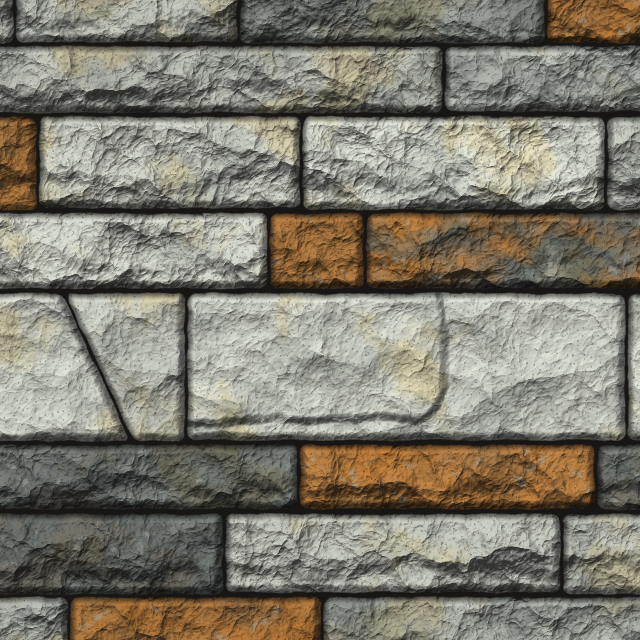
This texture is drawn by a Shadertoy shader. Its source:

```glsl
// Dry-stacked wall of split-face stone: eight uneven courses in pale, slate and rust.

const vec3 PALE = vec3(0.71, 0.72, 0.68);
const vec3 SLATE = vec3(0.35, 0.37, 0.36);
const vec3 RUST = vec3(0.62, 0.43, 0.23);
const vec3 JOINT = vec3(0.09, 0.085, 0.08);
const int COURSES = 8;
const float LEFT_END = -0.06;
const float RIGHT_END = 1.08;

// Course layout, bottom to top: bed heights, upright joints, stone kinds.
const float BEDS[9] = float[9](-0.05, 0.069, 0.199, 0.307, 0.544, 0.669, 0.82, 0.93, 1.04);
const vec3 JOINTS[8] = vec3[8](
    vec3(0.108, 0.504, 1.1), vec3(0.35, 0.877, 1.1), vec3(0.467, 0.931, 1.1),
    vec3(0.153, 0.291, 0.979), vec3(0.42, 0.57, 1.1), vec3(0.06, 0.471, 0.947),
    vec3(0.694, 1.1, 1.2), vec3(0.023, 0.373, 0.853));
// Kind: 0 pale, 1 slate, 2 rust; fractions blend the neighbours.
const vec4 KINDS[8] = vec4[8](
    vec4(0.3, 2, 0.35, 0), vec4(1, 0, 0.1, 0), vec4(1, 2, 1, 0), vec4(0),
    vec4(0, 2, 1.5, 0), vec4(2, 0, 0.1, 0.1), vec4(0.1, 0.35, 0, 0), vec4(0.1, 0.2, 0.65, 2));

struct Stone { vec2 center; vec2 halfSize; float kind; float seed; };

vec2 hash2(vec2 p) {
    return fract(sin(vec2(dot(p, vec2(127.1, 311.7)), dot(p, vec2(269.5, 183.3)))) * 43758.5);
}

// Squared distance to the nearest scattered point: scallops with sharp ridges.
float cells(vec2 p) {
    vec2 id = floor(p), f = fract(p);
    float nearest = 2.0;
    for (int y = -1; y <= 1; y++)
    for (int x = -1; x <= 1; x++) {
        vec2 o = vec2(x, y);
        vec2 d = o + hash2(id + o) - f;
        nearest = min(nearest, dot(d, d));
    }
    return nearest;
}

// Layered sines, roughly -1 to 1.
float waves(vec2 p) {
    float sum = 0.0, amp = 0.5;
    for (int i = 0; i < 5; i++) {
        sum += amp * sin(p.x + 1.7 * sin(p.y)) * cos(0.8 * p.y + sin(p.x * 0.7));
        p = mat2(1.5, 1.1, -1.1, 1.5) * p + 2.3;
        amp *= 0.6;
    }
    return sum;
}

Stone findStone(vec2 p) {
    int row = 0;
    for (int i = 1; i < COURSES; i++) if (p.y > BEDS[i]) row = i;
    vec2 bed = vec2(BEDS[row], BEDS[row + 1]);
    vec3 joints = JOINTS[row];
    if (row == 3) joints.x -= 0.11 * ((p.y - bed.x) / (bed.y - bed.x) - 0.5); // slanted cut
    float left = LEFT_END, right = min(joints.x, RIGHT_END);
    int column = 0;
    for (int i = 0; i < 3; i++) if (p.x > joints[i]) {
        left = joints[i];
        right = i < 2 ? min(joints[min(i + 1, 2)], RIGHT_END) : RIGHT_END;
        column = i + 1;
    }
    float seed = float(row * 4 + column);
    float lift = 0.004 * hash2(vec2(seed, 5.0)).x;
    vec2 low = vec2(left, bed.x + lift), high = vec2(right, bed.y);
    return Stone((low + high) * 0.5, (high - low) * 0.5, KINDS[row][column], seed);
}

// Signed distance to the worn, rounded outline.
float outline(vec2 p, Stone s) {
    float radius = 0.012;
    vec2 q = abs(p - s.center) - s.halfSize + radius + 0.0025;
    float box = length(max(q, 0.0)) + min(max(q.x, q.y), 0.0) - radius;
    return box + 0.0025 * waves(p * 55.0 + s.seed * 3.0);
}

// Chipped face, broken ledge and bevelled rim.
float faceHeight(vec2 p, Stone s) {
    vec2 local = p - s.center;
    bool tall = s.halfSize.y > 0.1;
    vec2 q = p + s.seed * 1.37 + 0.012 * vec2(waves(p * 23.0), waves(p.yx * 29.0 + 4.0));
    float h = 0.0, freq = 8.0, slope = tall ? 0.17 : 0.3;
    for (int i = 0; i < 5; i++) {
        h += slope * cells(q * freq * vec2(0.8, 1.2)) / freq;
        q = mat2(0.8, 0.6, -0.6, 0.8) * q + 3.1;
        freq *= 2.1;
        slope *= 0.96;
    }
    float wobble = waves(p * vec2(17.0, 9.0) + s.seed * 2.1);
    if (!tall) {
        h += 0.011 * smoothstep(-0.014, 0.014, local.y + s.halfSize.y * 0.4 + 0.028 * wobble);
    } else if (s.halfSize.x > 0.2) {
        float slab = length(max(vec2(local.x, -local.y - 0.025), 0.0)) - 0.052 + 0.012 * wobble;
        h -= 0.013 * smoothstep(-0.006, 0.012, slab);
    }
    return h + 0.007 * smoothstep(0.0, 0.014, -outline(p, s));
}

vec3 stoneColor(vec2 p, Stone s) {
    float patches = waves(p * vec2(16.0, 22.0) + s.seed * 5.0);
    float spread = s.kind == 1.5 ? 1.1 : 0.3;
    float tone = s.kind + spread * patches;
    if (s.kind < 1.4) tone = min(tone, 1.12);
    vec3 color = mix(PALE, SLATE, clamp(tone, 0.0, 1.0));
    color = mix(color, RUST, clamp(tone - 1.0, 0.0, 1.0));
    color *= mix(vec3(1), vec3(1.02, 0.97, 0.86), smoothstep(0.1, 0.6, waves(p * 13.0 + s.seed)));
    float veins = smoothstep(0.35, 0.75, waves(p * 70.0 + s.seed)) * step(0.9, s.kind);
    color = mix(color, vec3(0.56, 0.57, 0.55), 0.45 * veins);
    float pits = smoothstep(0.02, 0.0, cells(p * 75.0 + s.seed));
    return color * (1.0 - 0.25 * pits) * (0.93 + 0.14 * hash2(vec2(s.seed, 2.0)).y);
}

void mainImage(out vec4 fragColor, in vec2 fragCoord) {
    vec2 p = fragCoord / iResolution.xy;
    float pixel = 1.0 / iResolution.y;
    Stone s = findStone(p);
    float d = outline(p, s);

    // Overhead light on the face, with shade gathering at the rim.
    vec2 e = vec2(0.0012, 0.0);
    float h = faceHeight(p, s);
    vec2 grad = vec2(faceHeight(p + e, s) - h, faceHeight(p + e.yx, s) - h) / e.x;
    vec3 normal = normalize(vec3(-grad, 1.0));
    float light = max(dot(normal, normalize(vec3(-0.3, 0.65, 0.9))), 0.0) * 1.27;
    vec3 color = stoneColor(p, s) * (0.3 + 0.7 * light);
    color *= mix(0.5, 1.0, smoothstep(0.0, 0.012, -d));

    color = mix(color, JOINT, smoothstep(-pixel, pixel, d));
    fragColor = vec4(clamp(color, 0.0, 1.0), 1.0);
}
```
